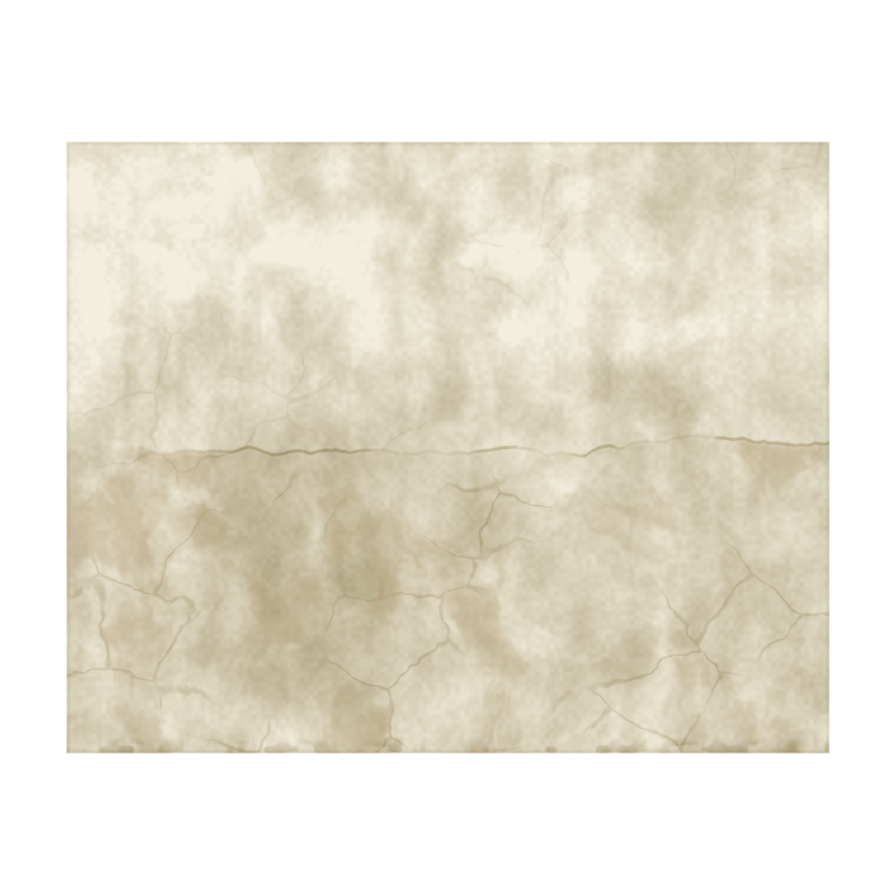
Reproduce this texture procedurally as a Shadertoy shader.

```glsl
// Weathered cream plaster panel with stains, drips and a long crack, on white.
#define PANEL_CENTER vec2(0.5, 0.5005)
#define PANEL_HALF vec2(0.4255, 0.341)
#define DARK_PLASTER vec3(0.75, 0.71, 0.59)
#define LIGHT_PLASTER vec3(0.93, 0.91, 0.84)
#define RUST vec3(0.70, 0.61, 0.46)
#define CRACK_HEIGHT 0.493
#define STAIN_STRENGTH 1.5
#define MOTTLE_STRENGTH 0.95
#define DRIP_STRENGTH 0.55
#define GRIT_STRENGTH 0.22
#define EDGE_BLUR 0.0015

const float PI = 3.14159;

float hash(vec2 cell) {
    vec3 h = fract(cell.xyx * 0.1031);
    h += dot(h, h.yzx + 33.33);
    return fract((h.x + h.y) * h.z);
}

// Value noise that wraps after a whole number of cells
float noise(vec2 uv, vec2 cells, float seed) {
    vec2 p = uv * cells, i = floor(p), f = fract(p);
    f = f * f * (3.0 - 2.0 * f);
    vec2 lo = mod(i, cells) + seed * 17.0;
    vec2 hi = mod(i + 1.0, cells) + seed * 17.0;
    return mix(mix(hash(lo), hash(vec2(hi.x, lo.y)), f.x),
               mix(hash(vec2(lo.x, hi.y)), hash(hi), f.x), f.y);
}

float fbm(vec2 uv, vec2 cells, float seed) {
    float sum = 0.0, weight = 0.5, total = 0.0;
    for (int octave = 0; octave < 5; octave++) {
        sum += weight * noise(uv, cells, seed + float(octave));
        total += weight;
        weight *= 0.5;
        cells *= 2.0;
    }
    return sum / total;
}

// Wrapping cellular noise: gap between the two nearest points
float cellGap(vec2 uv, vec2 cells) {
    vec2 p = uv * cells, base = floor(p);
    float nearest = 9.0, second = 9.0;
    for (int y = -1; y <= 1; y++)
    for (int x = -1; x <= 1; x++) {
        vec2 cell = base + vec2(x, y), id = mod(cell, cells);
        float d = distance(p, cell + vec2(hash(id + 61.0), hash(id + 137.0)));
        second = min(second, max(nearest, d));
        nearest = min(nearest, d);
    }
    return second - nearest;
}

// Scalloped height of the long crack
float crackLine(float x) {
    float arcs = abs(sin(PI * 14.0 * x + 2.0 * sin(6.0 * PI * x)));
    float jitter = fbm(vec2(x, 0.5), vec2(22.0, 1.0), 40.0) - 0.5;
    return CRACK_HEIGHT + 0.005 * arcs + 0.016 * jitter
         + 0.012 * smoothstep(0.64, 0.78, x);
}

void mainImage(out vec4 fragColor, in vec2 fragCoord) {
    vec2 uv = fragCoord / iResolution.xy;
    vec2 box = abs(uv - PANEL_CENTER) - PANEL_HALF;
    float panelDist = max(box.x, box.y);

    // Layers of irregular staining
    vec2 warp = vec2(fbm(uv, vec2(12.0), 1.0), fbm(uv, vec2(12.0), 8.0)) - 0.5;
    vec2 p = uv + 0.07 * warp;
    float stains = fbm(p, vec2(6.0, 7.0), 15.0) - 0.5;
    float mottle = fbm(p, vec2(26.0, 22.0), 22.0) - 0.5;
    float drips = fbm(uv + 0.01 * warp, vec2(34.0, 3.0), 29.0) - 0.5;
    float grit = noise(uv, vec2(190.0), 36.0) - 0.5;

    // Pale band above the crack, darker wall below
    float above = uv.y - crackLine(uv.x);
    float below = 1.0 - smoothstep(-0.008, 0.006, above);
    float band = (uv.y - 0.62) / 0.1;
    float tone = mix(0.67 + 0.22 * exp(-band * band), 0.52, below);
    tone += STAIN_STRENGTH * stains + MOTTLE_STRENGTH * mottle
          + DRIP_STRENGTH * drips + GRIT_STRENGTH * grit;

    // Broad damp patch under the crack
    vec2 damp = (p - vec2(0.73, 0.41)) / vec2(0.1, 0.08);
    tone -= 0.26 * exp(-dot(damp, damp));

    // Long crack and faint branching cracks
    float presence = smoothstep(0.3, 0.6, noise(uv, vec2(18.0, 1.0), 50.0));
    float crack = 1.0 - smoothstep(0.0006, 0.003, abs(above));
    tone -= crack * mix(0.2, 0.65, presence) * smoothstep(0.13, 0.18, uv.x);
    float hairline = 1.0 - smoothstep(0.01, 0.055, cellGap(p, vec2(10.0, 12.0)));
    float brittle = smoothstep(0.5, 0.66, fbm(uv, vec2(7.0), 55.0));
    tone -= 0.38 * hairline * brittle * mix(0.45, 1.0, below);

    // Worn rim with specks along the bottom
    float rim = smoothstep(-0.006, 0.0, panelDist);
    float foot = 1.0 - smoothstep(0.162, 0.18, uv.y);
    float specks = smoothstep(0.45, 0.75, noise(uv, vec2(70.0, 110.0), 62.0));
    tone -= 0.3 * rim + 0.55 * foot * specks;

    vec3 color = mix(DARK_PLASTER, LIGHT_PLASTER, clamp(tone, -0.5, 1.12));
    float rust = smoothstep(0.56, 0.72, fbm(p, vec2(13.0, 10.0), 70.0));
    color = mix(color, RUST, 0.4 * rust * below);

    float panel = 1.0 - smoothstep(-EDGE_BLUR, EDGE_BLUR, panelDist);
    fragColor = vec4(mix(vec3(1.0), color, panel), 1.0);
}
```
